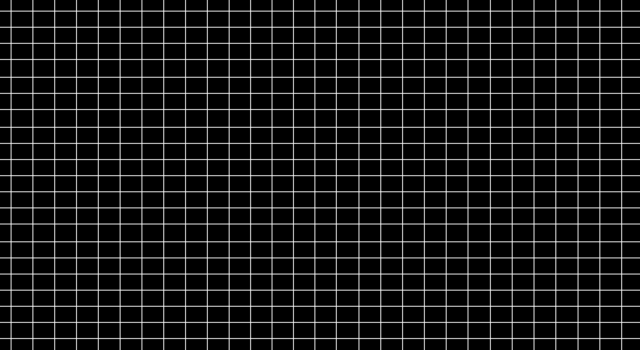
A WebGL 2 fragment shader for this pattern:

```glsl
#version 300 es
precision highp float;
// Thin white grid on black: 29 upright and 21 level lines.
// Each line sits at its index plus a small slip in cell units, so the
// spacing is slightly uneven; lines are boxes with softened edges.

#define GRID vec2(29.347, 21.714)     // cells across and down
#define FIRST_LINE vec2(0.508, 0.690) // first line from left and top, in cells
#define LINE_COUNT ivec2(29, 21)
#define LINE_WIDTH 0.00137            // share of canvas width
#define EDGE_PIXELS 0.85              // softness of the line edges
#define ROW_SLIP 0.104                // extra gap at the slipped rows
#define COLUMN_SQUEEZE 0.0172         // narrowing of the middle columns
#define BACKGROUND vec3(0.0)
#define LINE_COLOR vec3(1.0)

uniform vec2 u_resolution;
out vec4 fragColor;

// Centre columns are squeezed, then the gaps recover in steps.
float columnPosition(float i) {
    float squeeze = COLUMN_SQUEEZE * clamp(i - 10.0, 0.0, 5.0);
    float recovery = 0.038 * step(16.0, i) + 0.027 * step(22.0, i)
                   + 0.019 * step(26.0, i);
    return FIRST_LINE.x + i - squeeze + recovery;
}

// Three rows are followed by lines pushed slightly downward.
float rowPosition(float i) {
    float slips = step(4.0, i) + step(7.0, i) + step(14.0, i);
    return FIRST_LINE.y + i + ROW_SLIP * slips;
}

// Box profile with smooth edges; keeps its total light at any size.
float lineCoverage(float offset, float soft) {
    float halfWidth = 0.5 * LINE_WIDTH;
    return smoothstep(-soft, soft, offset + halfWidth)
         - smoothstep(-soft, soft, offset - halfWidth);
}

void main() {
    vec2 uv = gl_FragCoord.xy / u_resolution;
    vec2 cell = vec2(uv.x, 1.0 - uv.y) * GRID;
    // Size of one cell in canvas widths
    vec2 cellSize = vec2(1.0, u_resolution.y / u_resolution.x) / GRID;
    float soft = EDGE_PIXELS / u_resolution.x;

    float upright = 0.0;
    for (int i = 0; i < LINE_COUNT.x; i++) {
        float offset = (cell.x - columnPosition(float(i))) * cellSize.x;
        upright = max(upright, lineCoverage(offset, soft));
    }
    float level = 0.0;
    for (int i = 0; i < LINE_COUNT.y; i++) {
        float offset = (cell.y - rowPosition(float(i))) * cellSize.y;
        level = max(level, lineCoverage(offset, soft));
    }

    // Crossings brighten without exceeding the line colour
    float ink = 1.0 - (1.0 - upright) * (1.0 - level);
    fragColor = vec4(mix(BACKGROUND, LINE_COLOR, ink), 1.0);
}
```
